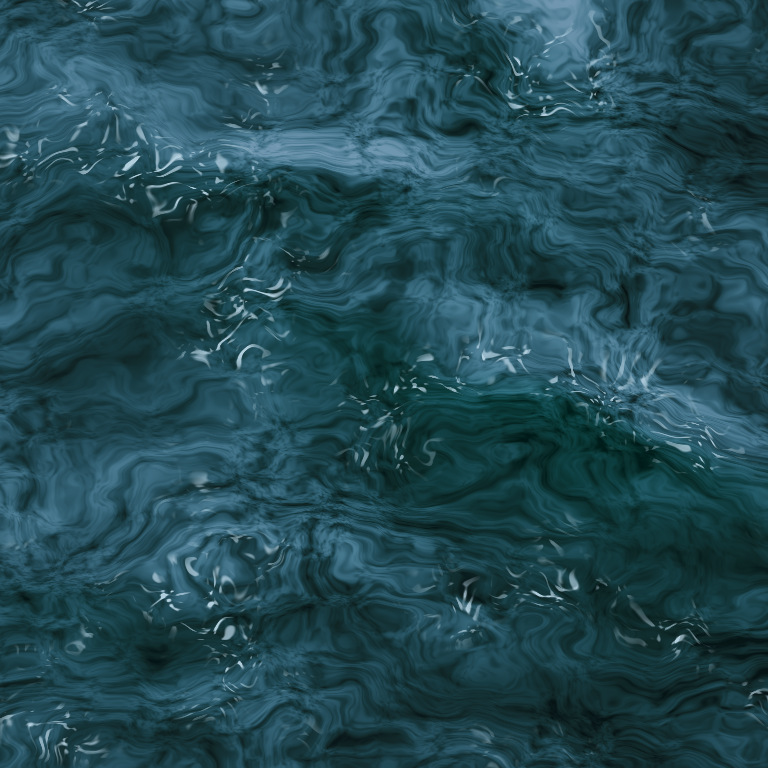
This texture is drawn by a three.js fragment shader. Its source:

```glsl
varying vec2 vUv;

// Water ramp, from deepest shadow to brightest sheen
const vec3 ABYSS = vec3(0.03, 0.075, 0.085);
const vec3 DEEP  = vec3(0.07, 0.15, 0.155);
const vec3 DARK  = vec3(0.09, 0.22, 0.245);
const vec3 MID   = vec3(0.14, 0.30, 0.355);
const vec3 STEEL = vec3(0.20, 0.38, 0.455);
const vec3 SHEEN = vec3(0.29, 0.48, 0.57);
const vec3 PALE  = vec3(0.44, 0.59, 0.69);
const vec3 FOAM  = vec3(0.70, 0.81, 0.87);
const vec3 TEAL_SHIFT = vec3(-0.045, 0.035, 0.015);

// Swells: centre x, centre y, slope, half width
const vec4 MAIN_SWELL  = vec4(0.74, 0.48, -0.35, 0.34);
const vec4 UPPER_SWELL = vec4(0.38, 0.77, -0.12, 0.36);
const vec4 LOWER_SWELL = vec4(0.12, 0.25, -0.12, 0.26);
const vec4 TOP_SWELL   = vec4(0.68, 0.96, -0.30, 0.15);

const vec2 CHOP_SCALE   = vec2(4.5, 13.0);
const vec2 RIPPLE_SCALE = vec2(17.0, 42.0);
const vec2 LACE_SCALE   = vec2(13.0, 21.0);
const vec2 FLECK_SCALE  = vec2(75.0, 120.0);
const float CHOP_GAIN   = 1.35;
const float RIPPLE_GAIN = 1.25;
const float ARCH        = 0.35;

float hash(vec2 p) {
  vec3 q = fract(p.xyx * 0.1031);
  q += dot(q, q.yzx + 33.33);
  return fract((q.x + q.y) * q.z);
}

vec2 gradient(vec2 cell) {
  float angle = 6.2832 * hash(cell);
  return vec2(cos(angle), sin(angle));
}

// Gradient noise, centred on zero
float noise(vec2 p) {
  vec2 i = floor(p), f = fract(p);
  vec2 u = f * f * f * (f * (f * 6.0 - 15.0) + 10.0);
  vec2 e = vec2(1.0, 0.0);
  float a = dot(gradient(i), f);
  float b = dot(gradient(i + e.xy), f - e.xy);
  float c = dot(gradient(i + e.yx), f - e.yx);
  float d = dot(gradient(i + e.xx), f - e.xx);
  return mix(mix(a, b, u.x), mix(c, d, u.x), u.y);
}

float fbm(vec2 p) {
  float sum = 0.0, amp = 1.0;
  for (int i = 0; i < 4; i++) {
    sum += amp * noise(p);
    p = p * 2.03 + 17.3;
    amp *= 0.5;
  }
  return sum;
}

// Wavelets with pinched bright crests
float ripples(vec2 p) {
  float sum = 0.0, amp = 1.0;
  for (int i = 0; i < 4; i++) {
    float n = noise(p);
    sum += amp * (n - 0.8 * abs(n) + 0.16);
    p = p * vec2(1.9, 1.75) + vec2(11.7 + 0.15 * p.y, 5.1);
    amp *= 0.72;
  }
  return sum;
}

// Returns the lit back (x), shaded face (y) and crest line (z) of a swell
vec3 swell(vec2 p, vec4 s) {
  float x = p.x - s.x;
  float d = p.y - s.y - s.z * x;
  float span = exp(-x * x / (s.w * s.w));
  float lit = smoothstep(-0.04, 0.06, d) * exp(-7.0 * max(d, 0.0));
  float shade = smoothstep(0.04, -0.06, d) * exp(7.0 * min(d, 0.0));
  return span * vec3(lit, shade, exp(-d * d / 0.006));
}

vec3 waterColor(float t) {
  vec3 c = mix(ABYSS, DEEP, clamp(t + 2.2, 0.0, 1.0));
  c = mix(c, DARK, clamp((t + 1.2) / 0.87, 0.0, 1.0));
  c = mix(c, MID, clamp((t + 0.33) / 0.65, 0.0, 1.0));
  c = mix(c, STEEL, clamp((t - 0.32) / 0.58, 0.0, 1.0));
  c = mix(c, SHEEN, clamp((t - 0.9) / 0.61, 0.0, 1.0));
  return mix(c, PALE, clamp((t - 1.51) / 0.85, 0.0, 1.0));
}

void main() {
  // Bent, drifting water plane
  vec2 p = vUv;
  vec2 drift = vec2(fbm(p * 3.0 + 4.0), fbm(p * vec2(3.0, 5.0) + 31.0));
  vec2 water = p + 0.05 * drift;
  water.y += ARCH * (p.x - 0.45) * (p.x - 0.45);

  // Broad light and shade
  vec2 sw = p + vec2(0.08, 0.07) * drift;
  vec3 main3 = swell(sw, MAIN_SWELL);
  vec3 all = main3 + swell(sw, UPPER_SWELL)
           + 0.8 * swell(sw, LOWER_SWELL) + swell(sw, TOP_SWELL);
  float tone = 1.7 * all.x - 1.0 * all.y;
  tone -= 0.9 * smoothstep(0.35, 1.0, p.x) * smoothstep(0.42, 0.12, p.y);
  tone -= 0.8 * smoothstep(0.72, 1.05, p.x) * smoothstep(0.55, 0.85, p.y);

  // Chop and fine ripples
  float gust = 1.0 + 0.9 * noise(p * vec2(3.0, 5.0) + 60.0);
  tone += CHOP_GAIN * fbm(water * CHOP_SCALE + 8.0);
  tone += RIPPLE_GAIN * gust * ripples(water * RIPPLE_SCALE + 3.0 * drift);
  vec3 color = waterColor(tone);
  color += TEAL_SHIFT * clamp(main3.y + 0.5 * all.y, 0.0, 1.0);

  // Broken foam lace and flecks, gathered near the crests
  vec2 curl = vec2(noise(p * 23.0), noise(p * 23.0 + 50.0));
  vec2 f = water + 0.035 * curl;
  float patches = fbm(p * vec2(5.0, 7.0) + 90.0) + 0.3 * all.z + 0.15 * main3.y;
  float cover = smoothstep(0.12, 0.6, patches);
  float grain = noise(f * FLECK_SCALE);
  float lace = smoothstep(0.075, 0.01, abs(noise(f * LACE_SCALE)));
  lace *= smoothstep(-0.1, 0.3, grain + 0.6 * noise(p * 31.0));
  float flecks = smoothstep(0.22, 0.48, grain + 0.35 * noise(f * LACE_SCALE * 2.3));
  float foam = cover * clamp(0.85 * lace + 0.75 * flecks, 0.0, 1.0);
  color = mix(color, FOAM, foam);

  gl_FragColor = vec4(max(color, 0.0), 1.0);
}
```
